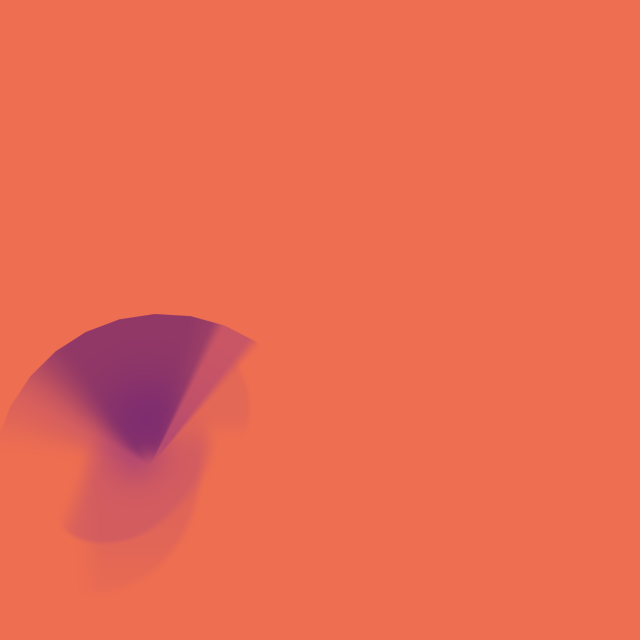
This background is drawn by a three.js fragment shader. Its source:

```glsl
varying vec2 vUv;

const vec3 CORAL = vec3(0.93, 0.43, 0.315);
const vec3 MAUVE = vec3(0.78, 0.33, 0.40);
const vec3 PLUM = vec3(0.57, 0.22, 0.40);
const vec3 MAGENTA = vec3(0.65, 0.25, 0.47);
const vec3 VIOLET = vec3(0.49, 0.17, 0.44);

const vec2 APEX = vec2(0.234, 0.271);
const vec2 FAN_CENTER = vec2(0.254, 0.242);
const float FAN_RADIUS = 0.2675;
const float FAN_SIDES = 30.0;
const float FAN_TURN = 8.6;
const float EDGE = 0.0012;

const vec2 PETAL_CENTER = vec2(0.208, 0.268);
const vec2 PETAL_RADII = vec2(0.146, 0.099);
const vec2 PETAL_AXIS = vec2(-0.8, -0.6);
const vec2 VEIL_CENTER = vec2(0.143, 0.271);
const vec2 VEIL_RADII = vec2(0.174, 0.202);
const vec2 WING_CENTER = vec2(0.260, 0.362);
const float WING_RADIUS = 0.131;

const vec2 CORE_CENTER = vec2(0.228, 0.345);
const vec2 HAZE_CENTER = vec2(0.212, 0.292);

float fall(float a, float b, float x) {
  return 1.0 - smoothstep(a, b, x);
}

float glow(vec2 p, float radius) {
  return exp(-dot(p, p) / (radius * radius));
}

// Approximate signed distance to an ellipse
float ellipseDistance(vec2 p, vec2 radii) {
  return (length(p / radii) - 1.0) * min(radii.x, radii.y);
}

// Signed distance to the sides of a regular polygon
float polygonDistance(vec2 p, float radius) {
  float sector = radians(360.0) / FAN_SIDES;
  float a = atan(p.y, p.x) - radians(FAN_TURN);
  a = mod(a, sector) - 0.5 * sector;
  return length(p) * cos(a) - radius * cos(0.5 * sector);
}

void main() {
  vec2 p = vUv;
  vec2 fromApex = p - APEX;
  float reach = length(fromApex);
  float angle = degrees(atan(fromApex.y, fromApex.x + 1e-6));
  vec3 color = CORAL;

  // Faint wing on the right
  float wing = fall(-0.008, 0.004, length(p - WING_CENTER) - WING_RADIUS);
  wing *= smoothstep(0.312, 0.350, p.y) * fall(48.0, 56.0, angle);
  wing *= smoothstep(0.22, 0.31, p.x);
  color = mix(color, MAUVE, 0.24 * wing);

  // Long veil fading downward
  float veil = fall(-0.012, 0.004, ellipseDistance(p - VEIL_CENTER, VEIL_RADII));
  veil *= smoothstep(0.115, 0.165, p.x) * fall(0.27, 0.34, p.y);
  color = mix(color, MAUVE, veil * mix(0.12, 0.32, smoothstep(0.06, 0.18, p.y)));

  // Tilted petal below the apex
  vec2 q = p - PETAL_CENTER;
  q = vec2(dot(q, PETAL_AXIS), dot(q, vec2(-PETAL_AXIS.y, PETAL_AXIS.x)));
  float petalSoft = mix(0.006, 0.022, smoothstep(0.20, 0.30, p.x));
  float petal = fall(-petalSoft, 0.003, ellipseDistance(q, PETAL_RADII));
  float petalSide = p.x - 0.143 - 0.38 * (p.y - 0.284);
  petal *= smoothstep(-0.022, 0.026, petalSide) * fall(0.30, 0.37, p.y);
  color = mix(color, MAUVE, 0.55 * petal);

  // Haze around the apex
  color = mix(color, MAGENTA, 0.65 * glow(p - HAZE_CENTER, 0.044));

  // Fan: translucent sides, then the dark middle
  float fan = fall(-EDGE, EDGE, polygonDistance(p - FAN_CENTER, FAN_RADIUS));
  fan *= smoothstep(0.0, 0.045, reach);
  float sliver = smoothstep(47.0, 53.0, angle) * fall(100.0, 130.0, angle);
  float leftSide = smoothstep(100.0, 130.0, angle) * fall(148.0, 176.0, angle);
  vec3 sideColor = mix(MAUVE, MAGENTA, 0.7 * glow(fromApex, 0.13));
  color = mix(color, sideColor, fan * (0.92 * sliver + 0.55 * leftSide));

  float middle = 0.85 * smoothstep(61.5, 67.5, angle) + 0.15 * smoothstep(67.0, 76.0, angle);
  middle *= fall(122.0, 154.0, angle);
  color = mix(color, PLUM, fan * middle);

  // Violet core
  color = mix(color, VIOLET, 0.85 * fan * middle * glow(p - CORE_CENTER, 0.075));

  gl_FragColor = vec4(color, 1.0);
}
```
